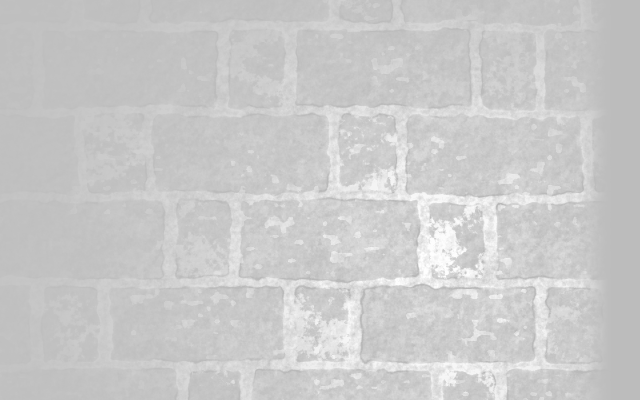
Write a Shadertoy shader that draws this texture.

```glsl
// Pale, worn brick wall in Flemish bond: long and short bricks alternate in each row.
// Rounded-box distances give the bricks, value noise the crumbling edges and grain;
// a soft pool of light sets the contrast, fading to flat grey on the left and right.

#define ROW_HEIGHT 0.2125
#define ROW_START 0.067
#define PERIOD 0.632
#define HEADER_HALF 0.083
#define JOINT vec2(0.014, 0.010)
#define CORNER 0.012
#define WOBBLE 0.022
#define CRUMBLE 0.009
#define BASE_GREY 0.747
#define CONTRAST 0.25
#define LIGHT_CENTER vec2(1.08, 0.70)
#define LIGHT_SIZE vec2(0.70, 0.64)

// Centre of one short brick in each row, top to bottom
const float rowOffset[6] = float[6](0.283, 0.643, 0.290, 0.510, 0.175, 0.540);

float hash(vec2 p) {
    vec3 q = fract(vec3(p.xyx) * 0.1031);
    q += dot(q, q.yzx + 33.33);
    return fract((q.x + q.y) * q.z);
}

float noise(vec2 p) {
    vec2 i = floor(p), f = fract(p);
    f = f * f * (3.0 - 2.0 * f);
    return mix(mix(hash(i), hash(i + vec2(1, 0)), f.x),
               mix(hash(i + vec2(0, 1)), hash(i + vec2(1, 1)), f.x), f.y);
}

float fbm(vec2 p) {
    float sum = 0.0, amp = 0.533;
    for (int i = 0; i < 4; i++) {
        sum += amp * noise(p);
        p = mat2(1.6, 1.2, -1.2, 1.6) * p + 17.3;
        amp *= 0.5;
    }
    return sum;
}

float roundedBox(vec2 p, vec2 halfSize, float r) {
    vec2 q = abs(p) - halfSize + r;
    return length(max(q, 0.0)) + min(max(q.x, q.y), 0.0) - r;
}

// Signed distance to the nearest brick; also its id and whether it is short
float brickDistance(vec2 p, out vec2 id, out float header) {
    float row = clamp(floor((p.y - ROW_START) / ROW_HEIGHT), -1.0, 4.0);
    float y = p.y - ROW_START - (row + 0.5) * ROW_HEIGHT;
    float s = (p.x - rowOffset[int(row) + 1]) / PERIOD + 0.5;
    float x = (fract(s) - 0.5) * PERIOD;
    float side = x < 0.0 ? -1.0 : 1.0;
    header = step(abs(x), HEADER_HALF);
    id = vec2(2.0 * floor(s) + side * (1.0 - header), row) + 20.0;
    x -= side * (1.0 - header) * 0.5 * PERIOD;
    float halfWidth = mix(0.5 * PERIOD - HEADER_HALF, HEADER_HALF, header);
    vec2 joint = JOINT * mix(0.65, 1.35, hash(id));
    return roundedBox(vec2(x, y), vec2(halfWidth, 0.5 * ROW_HEIGHT) - joint, CORNER);
}

void mainImage(out vec4 fragColor, in vec2 fragCoord) {
    // Canvas heights, with y running down
    vec2 p = vec2(fragCoord.x, iResolution.y - fragCoord.y) / iResolution.y;
    float pixel = 1.0 / iResolution.y;

    // Uneven laying and ragged edges
    vec2 warped = p + WOBBLE * (vec2(fbm(p * 6.0), fbm(p * 6.0 + 31.0)) - 0.5)
                    + CRUMBLE * (vec2(noise(p * 45.0), noise(p * 45.0 + 57.0)) - 0.5);
    vec2 id;
    float header;
    float d = brickDistance(warped, id, header);
    d += 0.006 * (fbm(p * 70.0) - 0.5);
    float soft = max(pixel, 0.0025);
    float face = 1.0 - smoothstep(-soft, soft, d);

    // Surface grain and relief lit from the upper left
    float grain = fbm(p * 110.0) - 0.5;
    float fine = noise(p * 300.0) - 0.5;
    float relief = fbm(p * 38.0) - fbm(p * 38.0 + 0.22);

    // Brick face: blotches, whitened patches and chipped flecks
    float blotch = fbm(p * 9.0 + id * 3.0) - 0.5;
    float wear = mix(0.12, mix(0.25, 0.75, hash(id + 7.0)), header);
    float patches = smoothstep(0.50, 0.68, fbm(p * vec2(17.0, 23.0) + id * 5.0) + 0.5 * grain);
    float chips = smoothstep(0.76, 0.84, noise(p * vec2(48.0, 66.0)) + 0.2 * grain)
                * smoothstep(0.42, 0.60, fbm(p * 8.0 + 11.0));
    float brick = 0.23 + 0.25 * blotch + 0.30 * grain + 0.14 * fine + 0.5 * relief
                + wear * patches + 0.40 * chips;

    // Mortar: bright and sandy
    float mortar = 0.70 + 0.75 * grain + 0.22 * fine + 0.7 * relief
                 + 0.5 * (fbm(p * 12.0 + 43.0) - 0.5);

    // Broken shadow lines and pale crumbs along the brick edges
    float edgeNoise = noise(p * 22.0 + 83.0);
    float shadow = exp(-pow((d + 0.001) / 0.003, 2.0)) * smoothstep(0.35, 0.75, edgeNoise);
    float crumbs = exp(-abs(d - 0.002) * 170.0) * smoothstep(0.55, 0.20, edgeNoise);
    float tone = mix(mortar, brick, face) - 0.40 * shadow + 0.32 * crumbs;

    // Pool of light, cut by the soft dark band at the right
    vec2 fromLight = (p - LIGHT_CENTER) / LIGHT_SIZE;
    float light = exp(-dot(fromLight, fromLight));
    float band = smoothstep(1.44, 1.53, p.x);
    light *= 1.0 - band;
    float grey = BASE_GREY + CONTRAST * light * clamp(tone, -0.1, 1.0) - 0.008 * band;
    fragColor = vec4(vec3(grey), 1.0);
}
```
